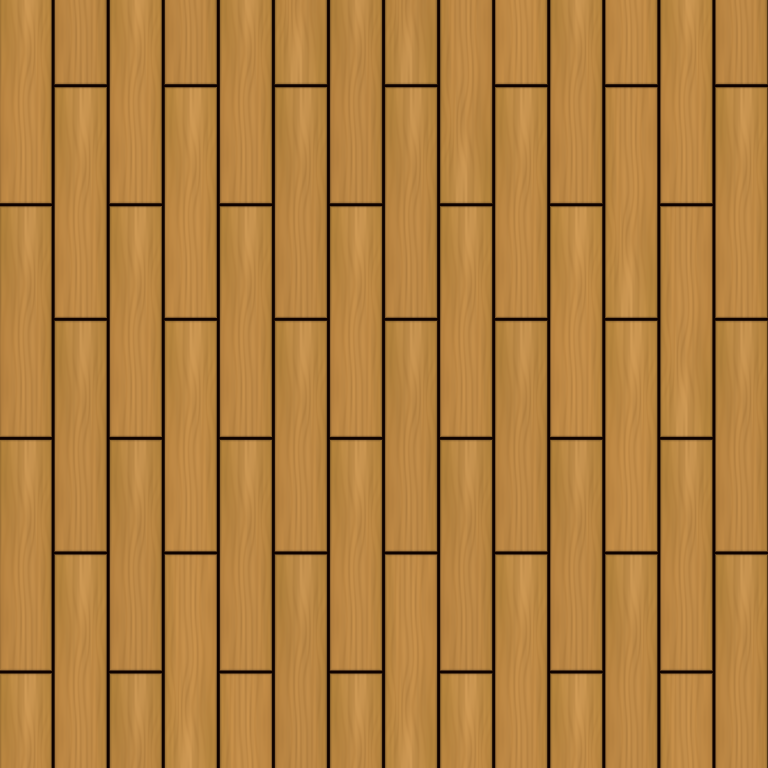
Write a three.js fragment shader that draws this texture.

```glsl
// Staggered vertical wooden planks with thin dark seams.
// Columns alternate their joint height; every plank shares one grain built
// from warped ring lines and stretched noise, and a few are turned end to end.
varying vec2 vUv;

// Layout, in canvas units
const vec2 PLANK = vec2(0.0717, 0.3042);
const float FIRST_SEAM = 0.0692;
const float JOINT_EVEN = 0.2800;
const float JOINT_ODD = 0.1250;
const float SEAM_HALF = 0.0020;
const float SEAM_SOFT = 0.0011;
const float EDGE_SHADE = 0.0055;

// Wood
const float TURNED_SHARE = 0.15;
const float RING_COUNT = 8.0;
const float RING_WARP = 2.2;
const vec2 FIBRE_SCALE = vec2(24.0, 5.0);
const vec3 WOOD_WARM = vec3(0.735, 0.525, 0.260);
const vec3 WOOD_OLIVE = vec3(0.685, 0.500, 0.220);
const vec3 WOOD_LIGHT = vec3(0.830, 0.630, 0.370);
const vec3 WOOD_GRAIN = vec3(0.600, 0.400, 0.160);
const vec3 SEAM_COLOR = vec3(0.055, 0.008, 0.000);

float hash(vec2 p) {
  vec3 q = fract(vec3(p.xyx) * 0.1031);
  q += dot(q, q.yzx + 33.33);
  return fract((q.x + q.y) * q.z);
}

float noise(vec2 p) {
  vec2 i = floor(p);
  vec2 f = fract(p);
  f = f * f * (3.0 - 2.0 * f);
  return mix(mix(hash(i), hash(i + vec2(1.0, 0.0)), f.x),
             mix(hash(i + vec2(0.0, 1.0)), hash(i + vec2(1.0, 1.0)), f.x), f.y);
}

// Wood colour at p, running 0 to 1 across and along a plank
vec3 wood(vec2 p) {
  float fibre = noise(p * FIBRE_SCALE + 17.0);
  float middle = exp(-pow((p.x - 0.54) / 0.30, 2.0));

  // Olive tint towards the upper end and the right side
  float olive = smoothstep(0.35, 1.0, p.y) * (1.0 - 0.75 * middle);
  olive = max(olive, 0.65 * smoothstep(0.70, 1.0, p.x));
  vec3 color = mix(WOOD_WARM, WOOD_OLIVE, olive);

  // Long rings that close into narrow ovals near the middle
  float warp = noise(vec2(p.x * 3.5, p.y * 4.5) + 5.0);
  float ring = 0.5 + 0.5 * cos(6.2832 * (RING_COUNT * p.x + RING_WARP * warp));
  float ringFade = 1.0 - 0.65 * smoothstep(0.72, 0.98, p.y);
  color = mix(color, WOOD_GRAIN, 0.36 * ring * ring * ringFade * (0.3 + 0.7 * middle));

  // Pale core, brightest as streaks at the upper end
  float streak = middle * smoothstep(0.60, 0.95, p.y);
  color = mix(color, WOOD_LIGHT, 0.26 * middle + 0.42 * streak * fibre);
  return color * (0.965 + 0.07 * fibre);
}

void main() {
  // Column, row and position within the plank
  float x = (vUv.x - FIRST_SEAM) / PLANK.x;
  float column = floor(x);
  float joint = mix(JOINT_EVEN, JOINT_ODD, mod(column, 2.0));
  float y = (vUv.y - joint) / PLANK.y;
  vec2 cell = vec2(column, floor(y));
  vec2 p = vec2(x, y) - cell;

  // Distance to the nearest seam
  vec2 toEdge = min(p, 1.0 - p) * PLANK;
  float seamDistance = min(toEdge.x, toEdge.y);

  // A few planks are turned end to end
  float turned = step(hash(cell + 41.0), TURNED_SHARE);
  vec3 color = wood(mix(p, 1.0 - p, turned));
  color *= 0.985 + 0.03 * hash(cell + 73.0);

  // Soft shade beside the seam, then the seam itself
  color *= mix(0.86, 1.0, smoothstep(SEAM_HALF, EDGE_SHADE, seamDistance));
  float seam = 1.0 - smoothstep(SEAM_HALF - SEAM_SOFT, SEAM_HALF + SEAM_SOFT, seamDistance);
  gl_FragColor = vec4(mix(color, SEAM_COLOR, seam), 1.0);
}
```
